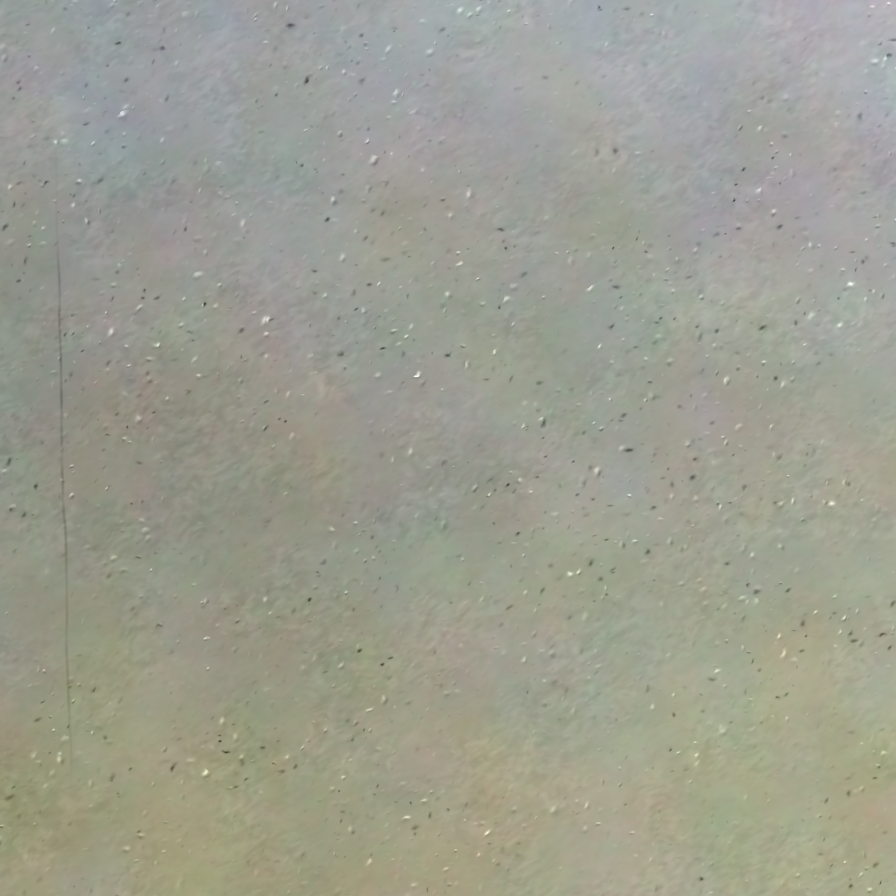
Give the GLSL for this texture, as a three.js fragment shader.

```glsl
// Weathered concrete wall: a soft grey to khaki gradient, clouded with faint
// pink, green and ochre stains from value noise, then covered with patchy
// slanted grain, clustered ragged pits, and one thin upright crack at the left.
varying vec2 vUv;

float hash(vec2 p) {
  vec3 q = fract(vec3(p.xyx) * 0.1031);
  q += dot(q, q.yzx + 33.33);
  return fract((q.x + q.y) * q.z);
}

float noise(vec2 p) {
  vec2 cell = floor(p), f = fract(p);
  f = f * f * f * (f * (f * 6.0 - 15.0) + 10.0);
  float low = mix(hash(cell), hash(cell + vec2(1.0, 0.0)), f.x);
  float high = mix(hash(cell + vec2(0.0, 1.0)), hash(cell + 1.0), f.x);
  return mix(low, high, f.y);
}

mat2 rotate(float a) {
  return mat2(cos(a), -sin(a), sin(a), cos(a));
}

// Layered noise, centred on zero
float cloud(vec2 p) {
  float sum = 0.0, gain = 0.5;
  for (int i = 0; i < 5; i++) {
    sum += gain * (noise(p) - 0.5);
    p = rotate(0.6) * p * 2.03 + 17.3;
    gain *= 0.62;
  }
  return sum;
}

// One scattered layer of slanted pits, some dark, some pale, some with both
float pits(vec2 uv, float count, float seed) {
  vec2 p = rotate(seed * 0.7) * uv * count + seed * 41.0 + 100.0;
  vec2 id = floor(p) + seed * 57.0;
  vec2 centre = 0.25 + 0.5 * vec2(hash(id + 3.1), hash(id + 8.7));
  vec2 d = rotate(-seed * 0.7) * (fract(p) - centre) / count;
  d = rotate(0.65 + 1.3 * (hash(id + 5.3) - 0.5)) * d;
  float size = mix(0.0012, 0.0028, pow(hash(id + 1.9), 2.0));
  vec2 stretch = vec2(mix(1.0, 2.0, hash(id + 7.7)), 0.85) * size;
  float dark = exp(-dot(d / stretch, d / stretch));
  vec2 r = (d - vec2(0.6, 1.6) * size) / stretch;
  float rim = exp(-dot(r, r));
  float kind = hash(id + 12.4);
  float strength = step(0.4, hash(id + 6.6)) * mix(0.02, 0.27, pow(hash(id + 9.2), 4.0));
  return strength * (rim * smoothstep(0.3, 0.9, kind) - dark * (1.1 - kind));
}

void main() {
  vec2 uv = vUv;

  // Broad light: khaki below, cool grey above, dimmer to the left
  vec3 colour = mix(vec3(0.638, 0.632, 0.515), vec3(0.604, 0.611, 0.555), smoothstep(0.0, 0.5, uv.y));
  colour = mix(colour, vec3(0.636, 0.644, 0.652), smoothstep(0.4, 1.05, uv.y));
  colour += 0.065 * (uv.x - 0.5);
  colour -= 0.022 * exp(-dot(uv - vec2(0.1, 0.48), uv - vec2(0.1, 0.48)) * 9.0);
  colour += 0.03 * smoothstep(0.85, 1.0, uv.y) * uv.x;

  // Stains: brightness, pink against green, ochre against blue
  colour += 0.075 * cloud(uv * vec2(6.0, 9.0) + 4.0);
  float pink = cloud(uv * vec2(10.0, 11.0) + 31.0);
  float ochre = cloud(uv * vec2(9.0, 8.0) + 73.0);
  colour += pink * vec3(0.058, -0.030, 0.012);
  colour += ochre * vec3(0.026, 0.008, -0.066);
  float streak = noise(uv * vec2(42.0, 9.0) + 9.0) - 0.5;
  colour += streak * vec3(0.006, -0.004, -0.012);

  // Grain, bent by noise and drawn out along a slope falling to the right
  vec2 bend = vec2(noise(uv * 45.0 + 20.0), noise(uv * 45.0 + 80.0)) - 0.5;
  vec2 slope = rotate(0.55) * (uv + 0.008 * bend);
  float coarse = noise(slope * vec2(42.0, 75.0) + 150.0) - 0.5;
  float grain = noise(slope * vec2(85.0, 150.0) + 200.0) - 0.5;
  float fine = noise(slope * vec2(150.0, 270.0) + 400.0) - 0.5;
  float patches = smoothstep(0.25, 0.8, noise(uv * 19.0 + 50.0));
  colour += 0.016 * coarse + (0.030 * grain + 0.032 * fine) * mix(0.4, 1.4, patches);
  float tint = noise(uv * 75.0 + 300.0) - 0.5;
  colour += tint * vec3(0.014, -0.009, 0.006);

  // Pits in four layers, ragged and gathered into clusters
  vec2 ragged = uv + 0.0022 * (vec2(noise(uv * 210.0 + 5.0), noise(uv * 210.0 + 65.0)) - 0.5);
  float relief = 0.0;
  for (int i = 0; i < 4; i++) {
    float layer = float(i);
    relief += pits(ragged, 29.0 + 11.0 * layer, layer + 1.0);
  }
  float clusters = mix(0.3, 1.35, smoothstep(0.3, 0.75, noise(uv * 13.0 + 90.0)));
  colour += relief * clusters * vec3(1.0, 1.0, 0.95);

  // Thin broken crack, leaning slightly
  float crackX = 0.082 - 0.025 * uv.y + 0.003 * (noise(vec2(uv.y * 25.0, 2.0)) - 0.5);
  float crack = 1.0 - smoothstep(0.0004, 0.0026, abs(uv.x - crackX));
  crack *= smoothstep(0.08, 0.3, uv.y) * (1.0 - smoothstep(0.6, 0.9, uv.y));
  colour -= 0.10 * crack * mix(0.25, 1.0, noise(vec2(uv.y * 45.0, 7.0)));

  gl_FragColor = vec4(clamp(colour, 0.0, 1.0), 1.0);
}
```
